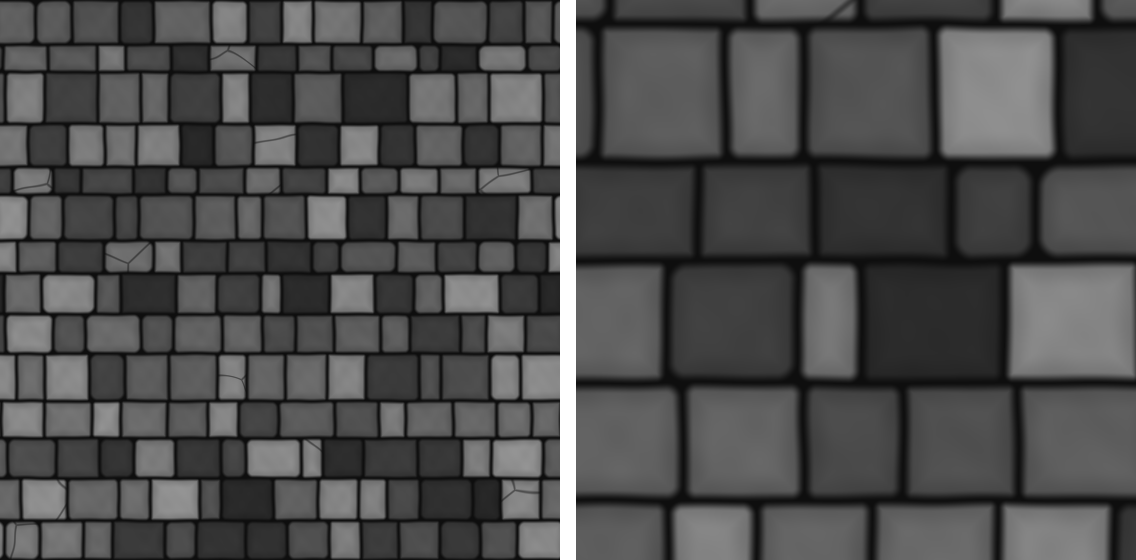
Left: the whole. Right: its middle third, enlarged.
Reproduce this texture map procedurally as a Shadertoy shader.

```glsl
// Grey stone wall: 14 courses of uneven height, each holding 14 blocks of uneven width.
// Block edges are jittered by a hash; a rounded-box distance shades the soft dark joints,
// and the borders of a cellular noise crack a few of the bright blocks.

const int ROWS = 14;
const float COLUMNS = 14.0;
// Course heights from the bottom up, in 768ths of the canvas
const float COURSE_HEIGHT[ROWS] = float[ROWS](
    54.0, 58.0, 55.0, 51.0, 65.0, 54.0, 56.0,
    45.0, 63.0, 38.0, 59.0, 71.0, 38.0, 61.0);
const float HEIGHT_SUM = 768.0;
const float EDGE_JITTER = 0.52;               // share of a column width
const float COURSE_SHIFT = 0.8;               // largest sideways shift of a course
const vec2 WIDE_BLOCK = vec2(9.0, 11.0);      // edge and course where two blocks join
const float JOINT_TONE = 0.055;
const float DARK_TONE = 0.155;
const float LIGHT_TONE = 0.57;
const float JOINT_SOFTNESS = 0.0065;
const float BEVEL_WIDTH = 0.019;
const float BEVEL_SHADE = 0.13;
const float CRACK_CELLS = 9.0;
const float CRACK_WIDTH = 0.0032;
const float CRACK_SHADE = 0.42;
const float CRACK_CHANCE = 0.28;
const float CRACK_MIN_TONE = 0.66;
const float TAU = 6.28318;

float hash(vec2 p) {
    vec3 q = fract(p.xyx * 0.1031);
    q += dot(q, q.yzx + 33.33);
    return fract((q.x + q.y) * q.z);
}

// Layered sines that tile over the canvas, about -1 to 1
float waves(vec2 p) {
    p *= TAU;
    return 0.45 * sin(5.0 * p.x + 3.0 * p.y + 2.0 * sin(4.0 * p.y))
         + 0.35 * sin(9.0 * p.y - 7.0 * p.x + 1.5 * sin(6.0 * p.x))
         + 0.20 * sin(17.0 * p.x + 13.0 * p.y);
}

// Position of the k-th block edge in a course
float blockEdge(float k, float row) {
    float column = mod(k, COLUMNS);
    float shift = COURSE_SHIFT * hash(vec2(row, 71.0));
    float jitter = EDGE_JITTER * (hash(vec2(column + 3.0, row + 19.0)) - 0.5);
    return (k + shift + jitter) / COLUMNS;
}

vec2 cellPoint(vec2 cell) {
    vec2 id = mod(cell, CRACK_CELLS);
    return cell + 0.1 + 0.8 * vec2(hash(id + 5.0), hash(id + 47.0));
}

// Distance to the nearest border of the cellular noise, in canvas units
float crackDistance(vec2 uv) {
    vec2 p = uv * CRACK_CELLS;
    vec2 base = floor(p), nearest = vec2(9.0);
    for (int j = -1; j <= 1; j++)
    for (int i = -1; i <= 1; i++) {
        vec2 offset = cellPoint(base + vec2(i, j)) - p;
        if (dot(offset, offset) < dot(nearest, nearest)) nearest = offset;
    }
    float border = 9.0;
    for (int j = -2; j <= 2; j++)
    for (int i = -2; i <= 2; i++) {
        vec2 offset = cellPoint(base + vec2(i, j)) - p;
        vec2 gap = offset - nearest;
        if (dot(gap, gap) > 0.0001)
            border = min(border, dot(0.5 * (offset + nearest), normalize(gap)));
    }
    return border / CRACK_CELLS;
}

float roundedBox(vec2 p, vec2 halfSize, float radius) {
    vec2 q = abs(p) - halfSize + radius;
    return length(max(q, 0.0)) + min(max(q.x, q.y), 0.0) - radius;
}

void mainImage(out vec4 fragColor, in vec2 fragCoord) {
    vec2 uv = fragCoord / iResolution.xy;

    // Slightly uneven block outlines
    vec2 p = uv + 0.0009 * vec2(waves(uv.yx), waves(uv + 0.37));
    p.y = fract(p.y);

    // Find the course
    int row = 0;
    float bottom = 0.0, height = COURSE_HEIGHT[0] / HEIGHT_SUM;
    while (row < ROWS - 1 && p.y >= bottom + height) {
        bottom += height;
        row++;
        height = COURSE_HEIGHT[row] / HEIGHT_SUM;
    }
    float course = float(row);

    // Find the block between its left and right edges
    float k = floor(p.x * COLUMNS - 0.5);
    if (p.x < blockEdge(k, course)) k -= 1.0;
    else if (p.x >= blockEdge(k + 1.0, course)) k += 1.0;
    float first = k, last = k + 1.0;
    if (course == WIDE_BLOCK.y) {
        if (first == WIDE_BLOCK.x) first -= 1.0;
        if (last == WIDE_BLOCK.x) last += 1.0;
    }
    float left = blockEdge(first, course), right = blockEdge(last, course);
    vec2 id = vec2(mod(first, COLUMNS), course);

    // Block face: own tone, faint mottling, soft bevel
    vec2 center = vec2(left + right, 2.0 * bottom + height) * 0.5;
    float radius = 0.005 + 0.010 * pow(hash(id + 131.0), 2.0);
    float depth = -roundedBox(p - center, 0.5 * vec2(right - left, height), radius);
    float brightness = hash(id + 83.0);
    float tone = mix(DARK_TONE, LIGHT_TONE, brightness);
    tone *= 1.0 + 0.035 * waves(uv * 2.0 + 0.2);
    tone *= 1.0 - BEVEL_SHADE * (1.0 - smoothstep(0.003, BEVEL_WIDTH, depth));

    // Cracks on some bright blocks
    if (brightness > CRACK_MIN_TONE && hash(id + 211.0) < CRACK_CHANCE) {
        float crack = crackDistance(uv + 0.006 * waves(uv.yx + 0.1));
        tone *= 1.0 - CRACK_SHADE * (1.0 - smoothstep(0.0, CRACK_WIDTH, crack));
    }

    // Dark joints
    float face = smoothstep(-0.0005, JOINT_SOFTNESS, depth);
    fragColor = vec4(vec3(mix(JOINT_TONE, tone, face)), 1.0);
}
```
